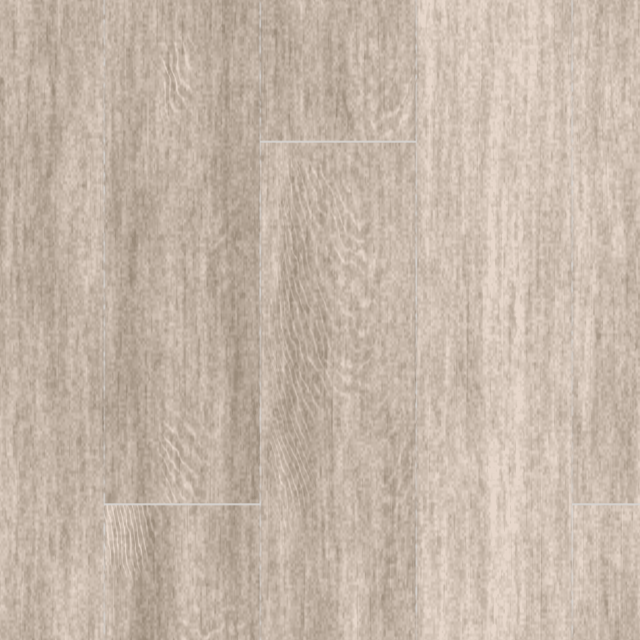
Write a WebGL 2 fragment shader that draws this texture.

```glsl
#version 300 es
precision highp float;
// Pale oak floor: long upright planks, each column shifted by a third of a length.
// Stretched noise gives bands, fibres and pores; warped parabolas give the
// arched growth rings; thin grey joints separate the planks.
uniform vec2 u_resolution;
out vec4 outColor;

const float PLANK_WIDTH = 0.2437;
const float PLANK_LENGTH = 1.70;
const vec2 FIRST_CORNER = vec2(0.163, 0.212);
const vec3 DARK_OAK = vec3(0.68, 0.62, 0.56);
const vec3 LIGHT_OAK = vec3(0.86, 0.80, 0.75);
const vec3 JOINT_GREY = vec3(0.84, 0.83, 0.82);

// Tone and ring strength of each column, left to right
const vec2 COLUMN_LOOK[5] = vec2[5](
    vec2(0.48, 0.05), vec2(0.38, 1.0), vec2(0.47, 0.7),
    vec2(0.80, 0.12), vec2(0.54, 0.25));

float hash(vec2 p) {
    vec3 q = fract(vec3(p.xyx) * 0.1031);
    q += dot(q, q.yzx + 33.33);
    return fract((q.x + q.y) * q.z);
}

// Value noise centred on zero
float noise(vec2 p) {
    vec2 cell = floor(p);
    vec2 f = fract(p);
    f = f * f * (3.0 - 2.0 * f);
    float low = mix(hash(cell), hash(cell + vec2(1, 0)), f.x);
    float high = mix(hash(cell + vec2(0, 1)), hash(cell + vec2(1, 1)), f.x);
    return mix(low, high, f.y) - 0.5;
}

float fbm(vec2 p) {
    float sum = 0.0;
    float gain = 1.0;
    for (int i = 0; i < 4; i++) {
        sum += gain * noise(p);
        p = p * 2.03 + 17.3;
        gain *= 0.5;
    }
    return sum;
}

// Thin wavy line wherever a stretched noise crosses zero
float hairline(vec2 p, vec2 stretch, float width) {
    return 1.0 - smoothstep(0.0, width, abs(noise(p * stretch)));
}

// Lengthwise fibres, from broad bands to fine streaks and hairlines
float fibres(vec2 p, vec2 seed) {
    p.x += 0.008 * noise(p * vec2(9.0, 5.0) + seed);
    float bands = noise(p * vec2(17.0, 1.3) + seed);
    float streaks = noise(p * vec2(62.0, 3.0) + seed);
    float fine = noise(p * vec2(190.0, 13.0) + seed);
    float broken = smoothstep(-0.2, 0.25, noise(p * vec2(40.0, 14.0) - seed));
    float pale = hairline(p + seed, vec2(52.0, 2.6), 0.09);
    float dark = hairline(p - seed, vec2(60.0, 3.4), 0.07);
    return 0.46 * bands + 0.34 * streaks + 0.48 * fine + broken * (0.22 * pale - 0.2 * dark);
}

// Short dark pores and light flecks
float flecks(vec2 p, vec2 seed) {
    float pores = smoothstep(0.18, 0.42, noise(p * vec2(230.0, 55.0) + seed));
    float grit = noise(p * vec2(310.0, 210.0) + seed);
    float mottle = noise(p * vec2(120.0, 80.0) - seed);
    return 0.54 * grit + 0.28 * mottle - 0.28 * pores;
}

// Light arched ring lines, open at the top, gathered around a heart
float rings(vec2 p, vec2 heart, vec2 seed) {
    vec2 q = p - heart;
    float side = q.x + 0.025 * noise(p * vec2(6.0, 4.0) + seed);
    float field = 30.0 * q.y - 520.0 * side * side;
    field += 1.5 * fbm(p * vec2(22.0, 10.0) + seed);
    field += 0.3 * noise(p * vec2(95.0, 60.0) + seed);
    float line = pow(0.5 + 0.5 * cos(6.2832 * field), 3.0);
    float gathered = 0.45 * exp(-dot(q * vec2(11.0, 4.5), q * vec2(11.0, 4.5)));
    float patchy = smoothstep(0.0, 0.4, noise(p * vec2(13.0, 5.0) - seed) + gathered);
    float broken = 0.8 + 0.7 * noise(p * vec2(120.0, 45.0) + seed);
    return (line - 0.32) * patchy * broken;
}

// Coverage of a joint at a given distance from its middle
float joint(float distance, float halfWidth, float blur) {
    return 1.0 - smoothstep(halfWidth - blur, halfWidth + blur, distance);
}

void main() {
    vec2 p = gl_FragCoord.xy / u_resolution;
    float blur = 0.75 / min(u_resolution.x, u_resolution.y);

    // Plank layout
    float across = (p.x - FIRST_CORNER.x) / PLANK_WIDTH;
    float column = floor(across);
    float along = (p.y - FIRST_CORNER.y) / PLANK_LENGTH - column / 3.0;
    float row = floor(along);
    vec2 local = fract(vec2(across, along));
    vec2 edge = min(local, 1.0 - local) * vec2(PLANK_WIDTH, PLANK_LENGTH);
    vec2 seed = 60.0 * vec2(hash(vec2(column, row) + 7.0), hash(vec2(row, column) + 31.0));

    // Wood tone
    vec2 look = COLUMN_LOOK[clamp(int(column) + 1, 0, 4)];
    vec2 inPlank = vec2(local.x * PLANK_WIDTH, p.y);
    vec2 heart = vec2(0.7 * PLANK_WIDTH, 0.56);
    float tone = look.x + 0.1 * (hash(seed) - 0.5);
    tone += fibres(inPlank, seed) + flecks(p, seed);
    tone += 0.2 * fbm(p * vec2(7.0, 4.0) + seed);
    tone += 0.7 * look.y * rings(inPlank, heart, seed);
    tone += 0.14 * (1.0 - smoothstep(0.0, 0.25, local.x));
    vec3 color = mix(DARK_OAK, LIGHT_OAK, clamp(tone + 0.03, -0.4, 1.25));

    // Joints: faint and speckled along the planks, clean across their ends
    float speckle = clamp(0.42 + 1.3 * noise(p * vec2(90.0, 150.0)), 0.0, 0.9);
    color *= 1.0 - 0.05 * joint(edge.x, 0.003, 0.002);
    color = mix(color, JOINT_GREY, speckle * joint(edge.x, 0.0014, blur));
    color = mix(color, JOINT_GREY, 0.9 * joint(edge.y, 0.0016, blur));
    outColor = vec4(color, 1.0);
}
```
